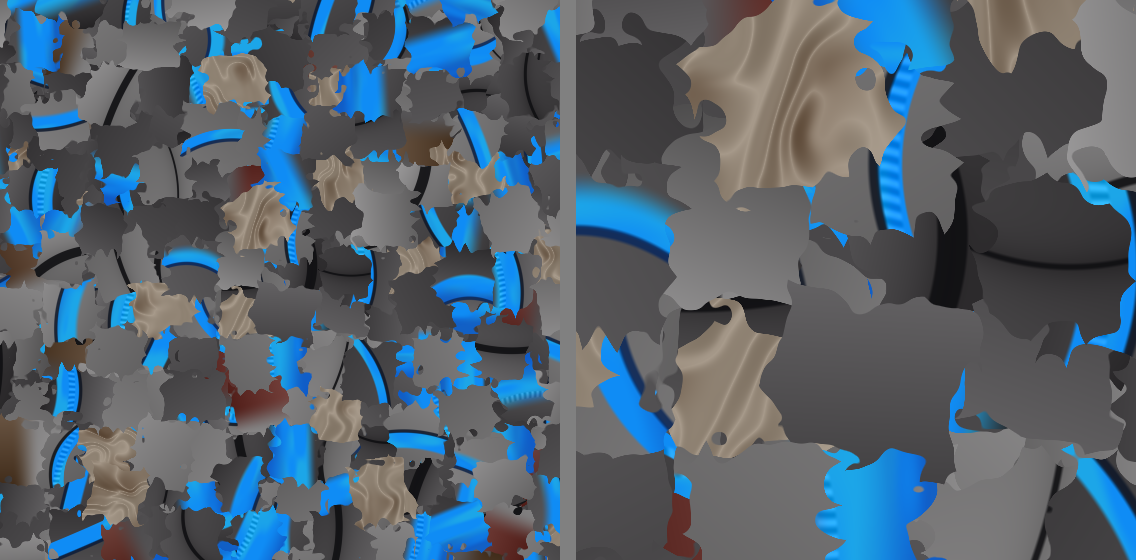
Left, the full canvas; right, a detail of the centre.
Give the GLSL for this texture, as a WebGL 2 fragment shader.

```glsl
#version 300 es
precision highp float;

uniform vec2 u_resolution;
out vec4 fragColor;

const float CELLS = 12.5;         // patches across the canvas
const float JITTER = 0.62;        // scatter of patch centres, in cells
const float EDGE_WAVE = 0.30;     // depth of the scalloped outline
const float LIGHT_SHARE = 0.39;   // part of the greys that is light

// Cumulative shares of the patch materials
const float BLUE = 0.15;
const float BAND = 0.37;
const float SATIN = 0.43;
const float RUST = 0.48;
const float CREASE = 0.58;

const vec3 DARK_GREY = vec3(0.285, 0.278, 0.285);
const vec3 LIGHT_GREY = vec3(0.455, 0.450, 0.452);
const vec3 AZURE = vec3(0.06, 0.55, 0.96);
const vec3 CYAN = vec3(0.11, 0.65, 0.91);
const vec3 COBALT = vec3(0.06, 0.31, 0.74);
const vec3 BLACK = vec3(0.06, 0.06, 0.07);
const vec3 TAN = vec3(0.50, 0.45, 0.39);
const vec3 CREAM = vec3(0.74, 0.69, 0.63);
const vec3 BROWN = vec3(0.33, 0.25, 0.18);
const vec3 RED = vec3(0.38, 0.18, 0.16);

vec4 hash4(vec2 p) {
    vec4 q = fract(p.xyxy * vec4(0.1031, 0.1030, 0.0973, 0.1099));
    q += dot(q, q.wzxy + 33.33);
    return fract((q.xxyz + q.yzzw) * q.zywx);
}

float noise(vec2 p) {
    vec2 i = floor(p), f = fract(p);
    f = f * f * (3.0 - 2.0 * f);
    return mix(mix(hash4(i).x, hash4(i + vec2(1, 0)).x, f.x),
               mix(hash4(i + vec2(0, 1)).x, hash4(i + vec2(1, 1)).x, f.x), f.y);
}

mat2 rotation(float a) {
    return mat2(cos(a), sin(a), -sin(a), cos(a));
}

// Rounded box with a wavy, cusped outline
float patchDistance(vec2 p, vec4 rnd, vec2 seed) {
    vec2 q = abs(rotation((rnd.z - 0.5) * 0.7) * p) - mix(vec2(0.40), vec2(0.58), rnd.xy);
    float box = length(max(q, 0.0)) + min(max(q.x, q.y), 0.0) - 0.08;
    float lobes = abs(2.0 * noise(p * 3.6 + seed) - 1.0);
    float ripple = noise(p * 8.0 + seed.yx) - 0.5;
    return box + EDGE_WAVE * (lobes - 0.4) + 0.07 * ripple;
}

// Grey sheet with a soft sheen across it
vec3 greySheet(vec2 p, vec4 rnd) {
    vec3 grey = rnd.x < LIGHT_SHARE ? LIGHT_GREY : DARK_GREY;
    float sheen = p.x * mix(0.02, 0.16, rnd.y * rnd.y) - p.y * 0.03;
    return grey + (rnd.z - 0.5) * 0.09 + sheen;
}

vec3 blueSheet(vec2 p, vec4 rnd, vec2 seed) {
    float flow = noise(vec2(p.x * 5.0, p.y * 1.3) + seed);
    vec3 col = mix(AZURE, CYAN, smoothstep(0.35, 0.75, flow + p.y * 0.3));
    col = mix(col, COBALT, 0.8 * smoothstep(0.1, 0.65, p.x + (flow - 0.5) * 0.4));
    float strip = smoothstep(0.09, 0.05, abs(p.x + 0.15 + 0.2 * p.y * p.y));
    return col + step(0.72, rnd.w) * strip * 0.09 * sin(p.y * 55.0 + 4.0 * flow);
}

vec3 satin(vec2 p, vec2 seed) {
    float warp = noise(p * 2.2 + seed);
    float fold = noise(vec2(p.x * 6.0 + warp * 5.0, p.y * 1.6) + seed.yx);
    float glint = pow(1.0 - abs(2.0 * fold - 1.0), 5.0);
    return mix(mix(BROWN, TAN, smoothstep(0.0, 0.55, warp)), CREAM, 0.3 * fold + 0.5 * glint);
}

vec3 patchColor(vec2 p, vec2 seed) {
    vec4 kind = hash4(seed + 17.3);
    vec4 rnd = hash4(seed + 41.7);
    float turn = floor(kind.y * 4.0) * 1.5708 + (kind.z - 0.5) * 0.9;
    vec2 l = rotation(turn) * p;
    vec3 grey = greySheet(l, rnd);
    float across = l.x + (kind.w - 0.5) * 0.5 + (rnd.w - 0.5) * 0.9 * l.y * l.y;

    if (kind.x < BLUE) {
        float fade = smoothstep(0.45, mix(0.40, -0.1, rnd.y), -l.x);
        return mix(grey, blueSheet(l, rnd, seed), fade);
    }
    if (kind.x < BAND) {
        float halfWidth = mix(0.08, 0.24, rnd.y);
        float soft = mix(0.02, 0.30, rnd.z * rnd.z);
        float band = smoothstep(-halfWidth - soft, -halfWidth, across)
                   * smoothstep(halfWidth + 0.015, halfWidth - 0.015, across);
        float rim = smoothstep(0.055, 0.02, abs(across - halfWidth - 0.02));
        vec3 col = mix(grey, blueSheet(l, rnd, seed), band);
        return mix(col, mix(COBALT * 0.5, BLACK, rnd.w), rim * 0.85);
    }
    if (kind.x < SATIN) return satin(l, seed);
    if (kind.x < RUST) {
        vec3 warm = mix(BROWN, RED, smoothstep(0.4, 0.6, rnd.w));
        return mix(warm + 0.10 * l.y, grey, smoothstep(-0.1, 0.55, l.x));
    }
    if (kind.x < CREASE) {
        float width = mix(0.012, 0.15, rnd.y * rnd.y);
        float crease = smoothstep(width + 0.02, width - 0.01, abs(across));
        return mix(grey - 0.08 * exp(-6.0 * abs(across)), BLACK, crease * 0.9);
    }
    return grey;
}

void main() {
    float side = min(u_resolution.x, u_resolution.y);
    vec2 pos = gl_FragCoord.xy / side * CELLS;
    float pixel = CELLS / side;
    vec3 col = DARK_GREY;

    // Two layers, each painted in nine interleaved sets of cells
    for (int i = 0; i < 18; i++) {
        float layer = float(i / 9);
        int k = (i * 4) % 9;
        vec2 origin = vec2(k % 3, k / 3) + 0.5 * layer;
        vec2 cell = origin + 3.0 * floor((pos - origin) / 3.0 + 0.5);
        vec2 seed = cell + 20.0 + 57.0 * layer;
        vec4 rnd = hash4(seed);
        vec2 p = pos - cell - (hash4(seed + 9.1).xy - 0.5) * JITTER;
        float cover = clamp(0.5 - patchDistance(p, rnd, seed * 7.31) / pixel, 0.0, 1.0);
        if (cover > 0.0) col = mix(col, patchColor(p, seed), cover);
    }

    fragColor = vec4(clamp(col, 0.0, 1.0), 1.0);
}
```
